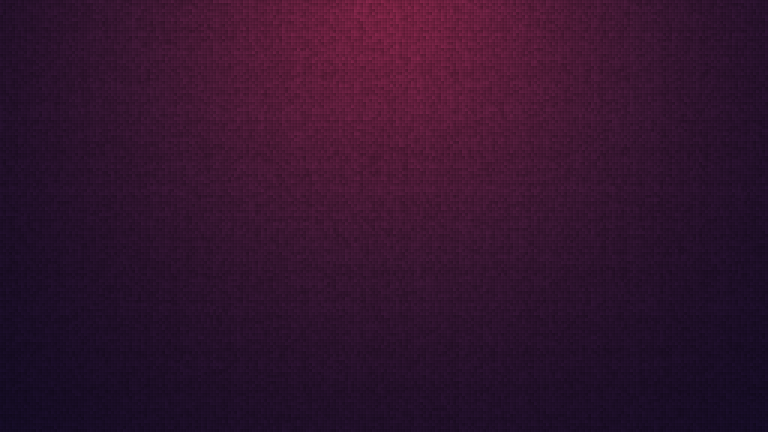
This background is drawn by a Shadertoy shader. Its source:

```glsl
// A dark woven cloth lit by a crimson glow from the top edge.
// A radial falloff drives a three-stop colour ramp; a cell grid with
// hashed stitches and sine grooves adds the fabric texture.

const vec3 NIGHT = vec3(0.045, 0.035, 0.125);
const vec3 PLUM = vec3(0.220, 0.086, 0.192);
const vec3 CRIMSON = vec3(0.455, 0.130, 0.250);

const vec2 GLOW_CENTER = vec2(0.51, 1.0);   // fraction of the canvas
const float GLOW_FALLOFF = 1.7;
const float GLOW_POWER = 1.4;
const float PLUM_LEVEL = 0.427;             // glow level of the middle stop

const float THREADS = 144.0;                // cells per canvas height
const float STITCH_GRAIN = 0.15;
const float THREAD_GRAIN = 0.05;
const float GROOVE_DEPTH = 0.06;
const float TAU = 6.2831853;

float hash(vec2 p) {
    vec3 q = fract(vec3(p.xyx) * 0.1031);
    q += dot(q, q.yzx + 33.33);
    return fract((q.x + q.y) * q.z);
}

vec3 glowRamp(float level) {
    vec3 shade = mix(NIGHT, PLUM, min(level / PLUM_LEVEL, 1.0));
    return mix(shade, CRIMSON, max((level - PLUM_LEVEL) / (1.0 - PLUM_LEVEL), 0.0));
}

// Brightness factor of the cloth, centred on one
float weave(vec2 p) {
    vec2 cell = floor(p);
    float stitch = hash(cell) + hash(cell + 71.0) - 1.0;
    float thread = hash(vec2(cell.x, 907.0)) + hash(vec2(419.0, cell.y)) - 1.0;
    vec2 groove = cos(TAU * (p - 0.25));
    return 1.0 + STITCH_GRAIN * stitch + THREAD_GRAIN * thread
         + GROOVE_DEPTH * (groove.x + groove.y);
}

void mainImage(out vec4 fragColor, in vec2 fragCoord) {
    vec2 pos = fragCoord / iResolution.y;
    vec2 center = GLOW_CENTER * iResolution.xy / iResolution.y;

    // Light fading away from the top edge
    float level = exp(-GLOW_FALLOFF * pow(distance(pos, center), GLOW_POWER));
    vec3 color = glowRamp(level);

    // Cloth, faded out when its cells become smaller than a pixel
    float footprint = THREADS / iResolution.y;
    float detail = 1.0 - smoothstep(0.5, 1.0, footprint);
    color *= mix(1.0, weave(pos * THREADS), detail);

    fragColor = vec4(color, 1.0);
}
```
